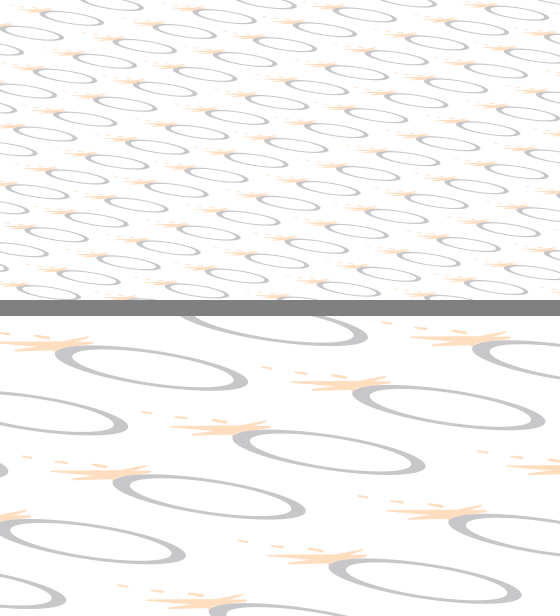
Top, the full canvas; bottom, a detail of the centre.
A Shadertoy shader for this pattern:

```glsl
// Tilted grey hoops on a skewed lattice, each trailing a small peach flame at its left end.
// Hoops are sheared circles with an offset hole; flames are unions of tapered streaks.
// Lengths are in units of 1/410 of the canvas height, with y pointing down.

// Sideways drift of each diagonal chain of hoops
const float chainDrift[9] = float[9](-2.0, 5.5, -4.5, 1.5, -10.0, -4.0, -3.0, 3.0, 2.6);

// Signed distance to a streak from a to b whose radius runs from ra to rb
float streak(vec2 p, vec2 a, vec2 b, float ra, float rb) {
    vec2 ab = b - a;
    float t = clamp(dot(p - a, ab) / dot(ab, ab), 0.0, 1.0);
    return length(p - a - t * ab) - mix(ra, rb, t);
}

// Approximate distance to a sheared ellipse scaled by size
float ellipse(vec2 p, float size) {
    vec2 q = vec2(p.x / 44.0, (p.y - 0.144 * p.x) / 8.15);
    vec2 slope = vec2(q.x / 44.0 - 0.144 * q.y / 8.15, q.y / 8.15);
    float len = max(length(q), 1e-4);
    return (len - size) * len / max(length(slope), 1e-5);
}

float hoop(vec2 p) {
    return max(ellipse(p, 1.0), -ellipse(p - vec2(0.7, 0.1), 0.835));
}

// Flame measured from the left tip of the hoop
float flame(vec2 p) {
    // Body and tongues
    float d = streak(p, vec2(-28.0, -5.2), vec2(2.0, -4.0), 0.3, 1.7);
    d = min(d, streak(p, vec2(-18.0, -1.5), vec2(0.0, -3.0), 0.4, 1.4));
    d = min(d, streak(p, vec2(0.0, -3.8), vec2(17.0, -5.0), 1.7, 0.5));
    d = min(d, streak(p, vec2(2.0, -4.2), vec2(15.0, -7.6), 1.2, 0.4));
    d = min(d, streak(p, vec2(0.0, -3.5), vec2(1.0, -0.5), 1.6, 0.9));
    // Loose sparks
    d = min(d, streak(p, vec2(-41.0, -12.0), vec2(-37.0, -11.3), 0.4, 0.5));
    d = min(d, streak(p, vec2(-26.0, -9.6), vec2(-21.0, -9.0), 0.4, 0.6));
    return min(d, streak(p, vec2(-9.0, -8.2), vec2(-3.0, -7.2), 0.5, 0.7));
}

void mainImage(out vec4 fragColor, in vec2 fragCoord) {
    float pixel = 410.0 / iResolution.y;
    vec2 p = vec2(fragCoord.x, iResolution.y - fragCoord.y) * pixel;

    // Lattice columns: step between chains, step along a chain
    mat2 lattice = mat2(147.0, 18.0, -54.6, 20.35);
    vec2 origin = vec2(100.0, 25.0);
    vec2 home = round(inverse(lattice) * (p - origin));

    // Nearest hoop and flame among the neighbouring cells
    float hoopDist = 1e3;
    float flameDist = 1e3;
    for (int i = -1; i <= 1; i++) {
        for (int j = -1; j <= 1; j++) {
            vec2 cell = home + vec2(i, j);
            vec2 local = p - origin - lattice * cell;
            local.x -= chainDrift[clamp(int(cell.x), 0, 8)];
            hoopDist = min(hoopDist, hoop(local));
            flameDist = min(flameDist, flame(local + vec2(44.0, 6.5)));
        }
    }

    vec3 color = vec3(1.0);
    color = mix(color, vec3(1.0, 0.87, 0.75), clamp(0.5 - flameDist / pixel, 0.0, 1.0));
    color = mix(color, vec3(0.78, 0.78, 0.79), clamp(0.5 - hoopDist / pixel, 0.0, 1.0));
    fragColor = vec4(color, 1.0);
}
```
